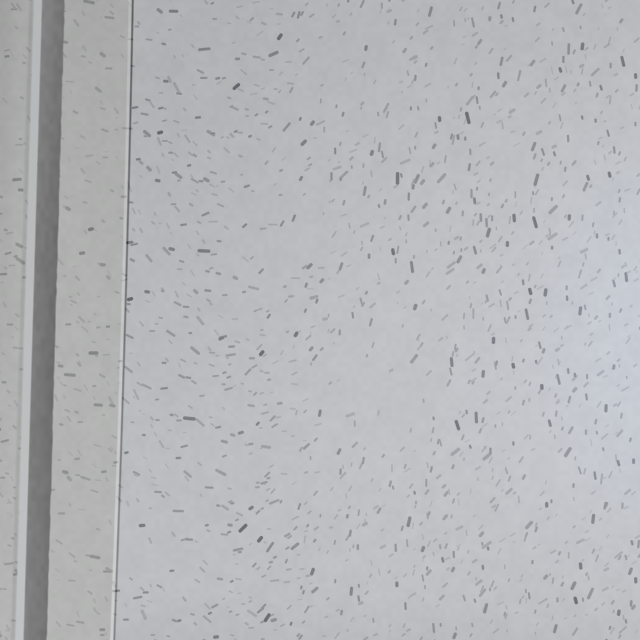
This texture is drawn by a Shadertoy shader. Its source:

```glsl
// A pale speckled panel beside a slanted trim: a ridge, a dark groove and a thin seam.
// Smooth gradients light the surface; jittered grids scatter soft oblong flecks,
// whose angle and density vary across the panel.

vec3 hash3(vec2 p) {
    vec3 q = fract(p.xyx * vec3(0.1031, 0.1030, 0.0973));
    q += dot(q, q.yxz + 33.33);
    return fract((q.xxy + q.yzz) * q.zyx);
}

float noise(vec2 p) {
    vec2 i = floor(p), f = fract(p);
    f = f * f * (3.0 - 2.0 * f);
    float low = mix(hash3(i).x, hash3(i + vec2(1, 0)).x, f.x);
    float high = mix(hash3(i + vec2(0, 1)).x, hash3(i + vec2(1, 1)).x, f.x);
    return mix(low, high, f.y);
}

float glow(vec2 p, vec2 center, vec2 radius) {
    vec2 d = (p - center) / radius;
    return exp(-dot(d, d));
}

// Soft band between two edges
float band(float x, float left, float right, float soft) {
    return smoothstep(left - soft, left + soft, x)
         * (1.0 - smoothstep(right - soft, right + soft, x));
}

// Share of cells that hold a fleck
float fleckDensity(vec2 p) {
    float d = 0.20 + 0.30 * noise(p * 7.0 + 3.0);
    d += 0.18 * glow(p, vec2(0.40, 0.45), vec2(0.07, 0.10));
    d += 0.12 * glow(p, vec2(0.66, 0.12), vec2(0.25, 0.13));
    d += 0.10 * glow(p, vec2(0.85, 0.65), vec2(0.20, 0.30));
    d *= 1.0 - 0.95 * glow(p, vec2(0.59, 0.40), vec2(0.10, 0.12));
    return d * (1.0 - 0.6 * glow(p, vec2(0.42, 0.64), vec2(0.10, 0.07)));
}

// One layer of oblong flecks on a jittered grid
float flecks(vec2 p, float cells, float size, float seed) {
    vec2 home = floor(p * cells);
    float dark = 0.0;
    float soft = max(0.0012, 0.8 / iResolution.y);
    for (int j = -1; j <= 1; j++)
    for (int i = -1; i <= 1; i++) {
        vec2 cell = home + vec2(i, j);
        vec3 place = hash3(cell + seed);
        vec3 trait = hash3(cell + seed + 57.0);
        vec2 center = (cell + place.xy) / cells;
        float present = step(place.z, fleckDensity(center));
        float angle = mix(-0.45, 1.15, smoothstep(0.25, 0.60, center.x)) + (trait.x - 0.5) * 1.5;
        vec2 along = vec2(cos(angle), sin(angle));
        vec2 d = p - center;
        vec2 local = vec2(dot(d, along), dot(d, vec2(-along.y, along.x)));
        float halfLength = size * mix(0.4, 1.5, trait.y * trait.y);
        local.x -= clamp(local.x, -halfLength, halfLength);
        float radius = size * mix(0.25, 0.55, trait.z);
        float mask = 1.0 - smoothstep(radius - soft, radius + soft, length(local));
        dark = max(dark, present * mask * mix(0.25, 1.0, trait.z * trait.x));
    }
    return dark;
}

void mainImage(out vec4 fragColor, in vec2 fragCoord) {
    vec2 uv = fragCoord / iResolution.xy;
    float px = 1.0 / iResolution.x;
    float soft = max(0.0018, px);

    // Slanted edges of the trim
    float grooveLeft = 0.037 + 0.029 * uv.y;
    float grooveRight = 0.073 + 0.028 * uv.y;
    float seam = 0.177 + 0.029 * uv.y + 0.010 * uv.y * (1.0 - uv.y);

    // Panel light: dim upper left, cool glow at the right edge
    vec3 color = vec3(0.738, 0.742, 0.755);
    color -= vec3(0.045, 0.042, 0.046) * glow(uv, vec2(0.18, 0.95), vec2(0.36, 0.50));
    color -= 0.025 * glow(uv, vec2(0.75, 1.05), vec2(0.50, 0.20));
    color += vec3(0.035, 0.050, 0.065) * glow(uv, vec2(1.03, 0.47), vec2(0.20, 0.32));
    color += vec3(0.022, 0.022, 0.026) * glow(uv, vec2(0.72, 0.35), vec2(0.35, 0.38));
    color -= 0.025 * glow(uv, vec2(0.45, -0.03), vec2(0.9, 0.06));

    // Warmer trim strips left of the seam
    float strip = 1.0 - smoothstep(seam - soft, seam + soft, uv.x);
    vec3 stripColor = mix(vec3(0.705, 0.710, 0.705), vec3(0.655, 0.660, 0.655), uv.y * uv.y);
    color = mix(color, stripColor, strip);
    color -= 0.035 * (1.0 - smoothstep(0.0, 0.035, uv.x)) * uv.y;

    // Faint mottling and flecks
    color += 0.014 * (noise(uv * 42.0) - 0.5) + 0.018 * (noise(uv * 130.0) - 0.5);
    float dark = flecks(uv, 38.0, 0.0050, 11.0);
    dark = max(dark, 0.75 * flecks(uv, 62.0, 0.0034, 83.0));
    color -= vec3(0.33, 0.33, 0.32) * dark * mix(1.0, 0.65, strip);

    // Lit ridge with a shaded outer flank
    color -= 0.05 * band(uv.x, grooveLeft - 0.020, grooveLeft - 0.014, 0.003);
    float ridge = band(uv.x, grooveLeft - 0.013, grooveLeft, soft);
    color = mix(color, vec3(0.755, 0.760, 0.765) - 0.045 * uv.y, ridge);

    // Dark groove, slightly brighter toward its left wall
    float across = clamp((uv.x - grooveLeft) / (grooveRight - grooveLeft), 0.0, 1.0);
    float grooveGray = 0.515 - 0.06 * across - 0.03 * glow(uv, vec2(0.07, 0.5), vec2(0.2, 0.35));
    grooveGray += 0.035 * (noise(uv * vec2(150.0, 90.0)) - 0.5);
    float edgeRough = 0.0012 * (noise(vec2(uv.y * 90.0, 5.0)) - 0.5);
    color = mix(color, vec3(grooveGray), band(uv.x, grooveLeft, grooveRight + edgeRough, soft));

    // Seam: a bright lip beside a narrow shadow
    float lip = band(uv.x, seam - 0.005, seam, 0.0015);
    float shadow = band(uv.x, seam, seam + 0.003, 0.0015);
    color += mix(0.10, 0.06, uv.y) * lip;
    color -= mix(0.20, 0.32, uv.y) * shadow;

    fragColor = vec4(clamp(color, 0.0, 1.0), 1.0);
}
```
